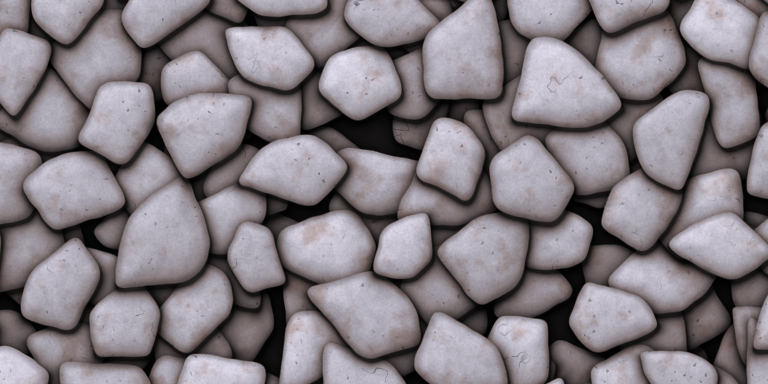
Write a WebGL 1 fragment shader that draws this texture.

```glsl
precision highp float;
uniform vec2 u_resolution;

const float CELL = 0.265;
const vec3 LIGHT = vec3(-0.2, 0.5, 0.85);
const vec3 LILAC = vec3(0.995, 0.975, 1.045);
const vec3 BROWN = vec3(1.09, 0.97, 0.98);
const vec3 STAIN = vec3(0.89, 0.83, 0.79);

vec2 hash2(vec2 p) {
  vec3 a = fract(p.xyx * vec3(0.1031, 0.1030, 0.0973));
  a += dot(a, a.yzx + 33.33);
  return fract((a.xx + a.yz) * a.zy);
}

mat2 rotation(float angle) {
  float c = cos(angle), s = sin(angle);
  return mat2(c, s, -s, c);
}

float corner(vec2 cell, vec2 offset) {
  return dot(hash2(cell) * 2.0 - 1.0, offset);
}

// Gradient noise, roughly -0.7 to 0.7
float noise(vec2 p) {
  vec2 i = floor(p), f = fract(p), e = vec2(1.0, 0.0);
  vec2 u = f * f * f * (f * (f * 6.0 - 15.0) + 10.0);
  return mix(mix(corner(i, f), corner(i + e, f - e), u.x),
             mix(corner(i + e.yx, f - e.yx), corner(i + 1.0, f - 1.0), u.x), u.y);
}

float fbm(vec2 p) {
  float sum = 0.0, amp = 0.6;
  for (int i = 0; i < 4; i++) {
    sum += amp * noise(p);
    p = rotation(0.6) * p * 2.03 + 5.7;
    amp *= 0.55;
  }
  return sum;
}

// Rounded polygon: x is 0 at the centre and 1 on the rim, yz its gradient
vec3 pebble(vec2 q, vec2 id) {
  float sum = 1e-20;
  vec2 grad = vec2(0.0);
  for (int k = 0; k < 5; k++) {
    vec2 h = hash2(id + float(k) * vec2(17.0, 29.0) + 211.0);
    float angle = (float(k) + 0.65 * h.x) * 1.2566;
    vec2 side = vec2(cos(angle), sin(angle)) / mix(0.82, 1.1, h.y);
    float t = max(dot(q, side), 0.0);
    float t2 = t * t;
    sum += t2 * t2 * t2 * t;
    grad += t2 * t2 * t2 * side;
  }
  return vec3(pow(sum, 1.0 / 7.0), grad / pow(sum, 6.0 / 7.0));
}

// Soft daylight on the domed surface
float daylight(float rim, vec2 slope) {
  vec3 normal = normalize(vec3(slope * rim * rim * 0.95, 1.0));
  float lit = max(dot(normal, LIGHT), 0.0) / LIGHT.z;
  return (0.4 + 0.6 * lit) * (1.0 - 0.3 * smoothstep(0.8, 1.02, rim));
}

// Paints one pebble and its contact shadow; state is tone and stone id
vec3 paint(vec3 state, vec2 p, vec2 centre, vec2 id, float level, float px) {
  vec2 h = hash2(id + 71.0), g = hash2(id + 133.0);
  vec2 axes = mix(0.096, 0.134, h.x) * mix(0.86, 1.0, level) * vec2(1.0, mix(0.64, 0.92, h.y));
  mat2 turn = rotation(g.x * 6.2832);
  vec2 q = turn * (p - centre) / axes;
  if (dot(q, q) > 5.0) return state;

  vec3 shape = pebble(q, id);
  vec2 grad = (shape.yz / axes) * turn;
  float steep = length(grad);
  float dist = (shape.x - 1.0) / steep;
  float shadeDist = dist - dot(grad, vec2(0.004, -0.010)) / steep;
  state.x *= 1.0 - 0.85 * exp(-max(shadeDist, 0.0) / 0.016);

  float cover = 1.0 - smoothstep(-px, px, dist);
  float albedo = mix(0.68, 0.80, g.y) * mix(0.72, 1.0, level);
  float tone = albedo * daylight(min(shape.x, 1.1), grad * axes.y);
  return vec3(mix(state.x, tone, cover), cover > 0.5 ? id : state.yz);
}

// Weathering: stains, mottling, pits and a few cracks
vec3 weather(vec2 p, vec2 id) {
  vec2 s = p + hash2(id + 9.0) * 20.0;
  float patches = smoothstep(0.02, 0.42, fbm(s * 13.0) + 0.12 * (hash2(id + 5.0).x - 0.4));
  float mottle = 1.0 + 0.13 * fbm(s * 34.0) + 0.07 * noise(s * 150.0);
  float pits = smoothstep(0.28, 0.5, noise(s * 75.0)) * smoothstep(-0.1, 0.3, noise(s * 11.0));
  float crack = 1.0 - smoothstep(0.0, 0.022, abs(fbm(s * 7.0 + 3.0)));
  crack *= smoothstep(0.2, 0.4, noise(s * 6.0 + 8.0));
  return mix(vec3(1.0), STAIN, patches) * mottle * (1.0 - 0.3 * pits) * (1.0 - 0.25 * crack);
}

void main() {
  float px = 1.0 / u_resolution.y;
  vec2 p = gl_FragCoord.xy * px;
  vec2 warped = p + 0.012 * vec2(noise(p * 7.0), noise(p * 7.0 + 40.0))
                  + 0.004 * vec2(noise(p * 24.0 + 9.0), noise(p * 24.0 + 70.0));
  mat2 tilt = rotation(0.42);
  vec3 state = vec3(0.09, 0.0, 0.0);

  // Four interleaved layers, lowest first
  for (int layer = 0; layer < 4; layer++) {
    float n = float(layer);
    vec2 shift = 0.5 * vec2(abs(mod(n, 2.0) - 1.0 + step(2.0, n)), mod(n, 2.0));
    vec2 base = floor(tilt * warped / CELL - shift);
    for (int y = -1; y <= 1; y++) {
      for (int x = -1; x <= 1; x++) {
        vec2 cell = base + vec2(float(x), float(y));
        vec2 id = cell + n * vec2(37.0, 91.0) + 300.0;
        vec2 centre = (cell + shift + 0.5 + 0.42 * (hash2(id) - 0.5)) * CELL * tilt;
        state = paint(state, warped, centre, id, min(n * 0.5, 1.0), px);
      }
    }
  }

  vec3 tint = mix(BROWN, LILAC, smoothstep(0.38, 0.7, state.x));
  gl_FragColor = vec4(state.x * tint * weather(p, state.yz), 1.0);
}
```
